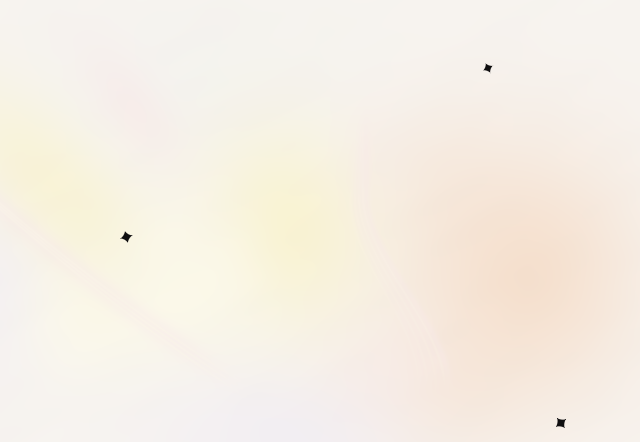
A Shadertoy shader for this background:

```glsl
// Soft pastel glows on warm paper, with two faint silk folds and three dark sparkles.
#define PAPER vec3(0.968, 0.954, 0.938)
#define PEACH vec3(0.960, 0.875, 0.803)
#define YELLOW vec3(0.976, 0.950, 0.815)
#define CREAM vec3(0.985, 0.975, 0.912)
#define PINK vec3(0.970, 0.915, 0.912)
#define LAVENDER vec3(0.945, 0.930, 0.955)
#define MIST vec3(0.953, 0.950, 0.935)
#define INK vec3(0.06, 0.055, 0.06)
#define MOTTLE 0.005
#define FOLD_STRENGTH 0.30

float hash(vec2 p) {
    return fract(sin(dot(p, vec2(127.1, 311.7))) * 43758.5453);
}

float noise(vec2 p) {
    vec2 i = floor(p), f = fract(p);
    f = f * f * (3.0 - 2.0 * f);
    return mix(mix(hash(i), hash(i + vec2(1, 0)), f.x),
               mix(hash(i + vec2(0, 1)), hash(i + vec2(1, 1)), f.x), f.y);
}

vec2 rotate(vec2 p, float angle) {
    float c = cos(angle), s = sin(angle);
    return vec2(c * p.x + s * p.y, c * p.y - s * p.x);
}

// Elliptic Gaussian falloff, its long axis turned by angle
float glow(vec2 p, vec2 center, vec2 radius, float angle) {
    vec2 q = rotate(p - center, angle) / radius;
    return exp(-dot(q, q));
}

float ridge(float d, float width) {
    return exp(-d * d / (width * width));
}

// Four-pointed star with concave sides
float sparkle(vec2 p, vec2 center, float radius, float angle) {
    vec2 q = pow(abs(rotate(p - center, angle)) + 1e-5, vec2(0.7));
    float d = pow(q.x + q.y, 1.0 / 0.7) - radius;
    float blur = 1.4 / iResolution.y;
    return 1.0 - smoothstep(-blur, blur, d);
}

vec3 glows(vec2 p) {
    vec3 col = PAPER;
    // Cool tints
    col = mix(col, MIST, 0.8 * glow(p, vec2(0.46, 0.80), vec2(0.35, 0.20), 0.0));
    col = mix(col, LAVENDER, 0.85 * glow(p, vec2(0.64, 0.02), vec2(0.30, 0.16), 0.0));
    col = mix(col, LAVENDER, 0.55 * glow(p, vec2(0.0, 0.34), vec2(0.10, 0.20), 0.0));
    // Peach side
    col = mix(col, PEACH, 0.97 * glow(p, vec2(1.19, 0.38), vec2(0.27, 0.29), 0.0));
    col = mix(col, PEACH, 0.40 * glow(p, vec2(1.02, 0.14), vec2(0.17, 0.18), 0.0));
    col = mix(col, PEACH, 0.32 * glow(p, vec2(1.00, 0.57), vec2(0.16, 0.20), 0.0));
    // Pink veils
    col = mix(col, PINK, 0.65 * glow(p, vec2(0.30, 0.76), vec2(0.17, 0.07), -0.95));
    col = mix(col, PINK, 0.45 * glow(p, vec2(0.85, 0.18), vec2(0.14, 0.13), 0.0));
    col = mix(col, PINK, 0.35 * glow(p, vec2(0.84, 0.64), vec2(0.07, 0.13), 0.0));
    // Yellow and cream light
    col = mix(col, CREAM, 0.75 * glow(p, vec2(0.21, 0.28), vec2(0.15, 0.13), 0.0));
    col = mix(col, YELLOW, 0.75 * glow(p, vec2(0.10, 0.60), vec2(0.28, 0.13), -0.75));
    col = mix(col, YELLOW, 0.35 * glow(p, vec2(0.22, 0.48), vec2(0.14, 0.10), -0.6));
    col = mix(col, YELLOW, 0.95 * glow(p, vec2(0.65, 0.48), vec2(0.19, 0.23), 0.25));
    col = mix(col, CREAM, 0.90 * glow(p, vec2(0.42, 0.37), vec2(0.17, 0.17), -0.4));
    return col;
}

vec3 folds(vec3 col, vec2 p) {
    // Long diagonal fold at the left: a pink lip and pale threads
    float d = (p.y - (0.54 - 0.85 * p.x + 0.2 * p.x * p.x)) * 0.78;
    float fade = 1.0 - smoothstep(0.38, 0.58, p.x);
    col = mix(col, PINK, fade * 1.7 * FOLD_STRENGTH * ridge(d + 0.006, 0.024));
    for (int i = 0; i < 3; i++) {
        float offset = 0.010 * float(i) * (0.5 + p.x);
        col = mix(col, CREAM, fade * FOLD_STRENGTH * ridge(d + offset, 0.0025));
    }
    // Upright fold near the middle, its strands spreading downward
    float center = 0.83 + 0.185 * (1.0 - smoothstep(0.12, 0.56, p.y));
    fade = smoothstep(0.10, 0.20, p.y) * (1.0 - smoothstep(0.62, 0.78, p.y));
    for (int i = 0; i < 4; i++) {
        float k = float(i);
        float offset = p.x - center + k * (0.008 + 0.025 * (0.6 - p.y));
        float strength = fade * FOLD_STRENGTH / (1.0 + 0.4 * k);
        col = mix(col, PINK, 1.3 * strength * ridge(offset, 0.009));
        col = mix(col, CREAM, 0.7 * strength * ridge(offset + 0.009, 0.003));
    }
    return col;
}

void mainImage(out vec4 fragColor, in vec2 fragCoord) {
    vec2 p = fragCoord / iResolution.y;
    vec3 col = folds(glows(p), p);

    // Gentle paper mottling
    col += MOTTLE * (noise(rotate(p, 0.5) * vec2(9.0, 22.0)) - 0.5);

    // Sparkles
    float ink = sparkle(p, vec2(1.104, 0.846), 0.0125, 0.45);
    ink = max(ink, sparkle(p, vec2(0.286, 0.464), 0.0145, 0.25));
    ink = max(ink, sparkle(p, vec2(1.269, 0.043), 0.0150, 0.65));
    fragColor = vec4(mix(col, INK, ink), 1.0);
}
```
